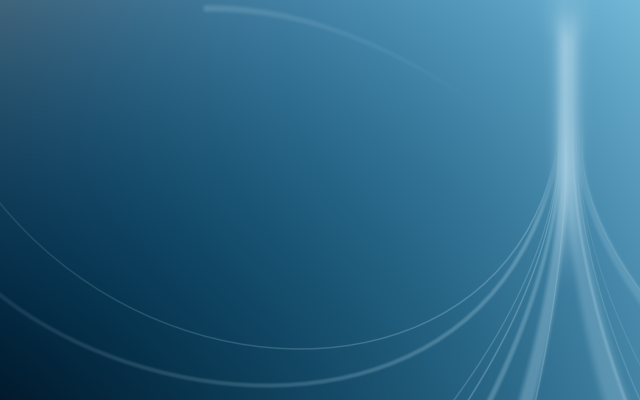
Give the GLSL for this background, as a Shadertoy shader.

```glsl
// Pale light strands fall in a bright column and fan out over a blue field.
// The field is a quadratic blend of nine colours; strands are power curves,
// and the long sweeping arcs are cubic Beziers measured by short segments.

const float ASPECT = 1.6;            // layout width for a height of 1
const vec3 LIGHT = vec3(0.70, 0.84, 0.91);
const float FAN_TOP = 0.62;          // height where the strands start to part
const float FAN_POWER = 1.75;
const float COLUMN_X = 1.418;
const float COLUMN_WIDTH = 0.029;
const float COLUMN_ALPHA = 0.72;
const float FIBRE_SCALE = 90.0;
const float EDGE_SOFTNESS = 0.5;     // share of a stroke's half width
const int ARC_STEPS = 40;
const int STRAND_COUNT = 11;

// Each strand: start x, sideways reach, half width, opacity
const vec4 STRANDS[STRAND_COUNT] = vec4[](
    vec4(1.395, -0.260, 0.0012, 0.24),
    vec4(1.397, -0.226, 0.0014, 0.32),
    vec4(1.400, -0.175, 0.0068, 0.28),
    vec4(1.413, -0.096, 0.0180, 0.33),
    vec4(1.416, -0.077, 0.0014, 0.25),
    vec4(1.429,  0.110, 0.0290, 0.25),
    vec4(1.433,  0.130, 0.0042, 0.27),
    vec4(1.442,  0.158, 0.0012, 0.20),
    vec4(1.447,  0.200, 0.0010, 0.15),
    vec4(1.452,  0.383, 0.0140, 0.19),
    vec4(1.456,  0.400, 0.0013, 0.18));

float hash(float n) {
    n = fract(n * 0.1031);
    n *= n + 33.33;
    return fract(n * (n + n));
}

float noise(float x) {
    float f = fract(x);
    return mix(hash(floor(x)), hash(floor(x) + 1.0), f * f * (3.0 - 2.0 * f));
}

// Smooth line coverage that keeps hairlines faint at low resolution
float stroke(float d, float halfWidth, float pixel) {
    float soft = pixel + EDGE_SOFTNESS * halfWidth;
    float inner = max(halfWidth - soft, 0.0);
    float coverage = 1.0 - smoothstep(inner, halfWidth + soft, d);
    return coverage * min(1.0, 2.0 * halfWidth / pixel);
}

// Quadratic passing through a, b, c at t = 0, 0.5, 1
vec3 blend3(vec3 a, vec3 b, vec3 c, float t) {
    return a * 2.0 * (t - 0.5) * (t - 1.0) + b * 4.0 * t * (1.0 - t) + c * 2.0 * t * (t - 0.5);
}

vec3 field(vec2 uv) {
    vec3 low = blend3(vec3(0.01, 0.10, 0.17), vec3(0.075, 0.28, 0.39), vec3(0.26, 0.51, 0.64), uv.x);
    vec3 mid = blend3(vec3(0.06, 0.23, 0.34), vec3(0.13, 0.37, 0.50), vec3(0.33, 0.59, 0.72), uv.x);
    vec3 top = blend3(vec3(0.25, 0.39, 0.48), vec3(0.27, 0.52, 0.66), vec3(0.45, 0.72, 0.84), uv.x);
    return blend3(low, mid, top, uv.y);
}

vec2 bezier(vec2 a, vec2 b, vec2 c, vec2 d, float t) {
    float s = 1.0 - t;
    return s * s * s * a + 3.0 * s * s * t * b + 3.0 * s * t * t * c + t * t * t * d;
}

// Returns distance to the arc and the position along it
vec2 arc(vec2 p, vec2 a, vec2 b, vec2 c, vec2 d) {
    vec2 nearest = vec2(1e3, 0.0);
    vec2 from = a;
    for (int i = 1; i <= ARC_STEPS; i++) {
        vec2 to = bezier(a, b, c, d, float(i) / float(ARC_STEPS));
        vec2 span = to - from;
        float h = clamp(dot(p - from, span) / dot(span, span), 0.0, 1.0);
        float dist = length(p - from - span * h);
        if (dist < nearest.x) nearest = vec2(dist, (float(i) - 1.0 + h) / float(ARC_STEPS));
        from = to;
    }
    return nearest;
}

void mainImage(out vec4 fragColor, in vec2 fragCoord) {
    vec2 uv = fragCoord / iResolution.xy;
    vec2 p = uv * vec2(ASPECT, 1.0);
    float pixel = 0.7 / iResolution.y;
    vec3 color = field(uv);

    // Upper sweep: blunt at the left, thinning and fading to the right
    vec2 sweep = arc(p, vec2(0.517, 0.979), vec2(0.742, 0.981), vec2(0.975, 0.896), vec2(1.219, 0.719));
    float sweepAlpha = 0.21 * (1.0 - sweep.y);
    color = mix(color, LIGHT, sweepAlpha * stroke(sweep.x, mix(0.008, 0.003, sweep.y), pixel * 2.0));

    // Two long arcs rising into the column, where they dissolve
    vec2 hair = arc(p, vec2(-0.02, 0.517), vec2(0.417, -0.052), vec2(1.333, 0.0), vec2(1.400, 0.688));
    vec2 ribbon = arc(p, vec2(-0.02, 0.279), vec2(0.396, -0.073), vec2(1.302, -0.125), vec2(1.406, 0.688));
    float dissolve = 1.0 - smoothstep(0.42, 0.66, p.y) * step(ASPECT * 0.5, p.x);
    color = mix(color, LIGHT, dissolve * mix(0.13, 0.36, hair.y) * stroke(hair.x, 0.0012, pixel));
    color = mix(color, LIGHT, dissolve * mix(0.10, 0.34, ribbon.y) * stroke(ribbon.x, 0.0050, pixel));

    // Fan of strands, upright above FAN_TOP
    float drop = max(FAN_TOP - p.y, 0.0) / FAN_TOP;
    float fade = 1.0 - smoothstep(0.45, 0.78, p.y);
    for (int i = 0; i < STRAND_COUNT; i++) {
        vec4 s = STRANDS[i];
        float x = s.x + s.y * pow(drop, FAN_POWER);
        float slope = s.y * FAN_POWER * pow(drop, FAN_POWER - 1.0) / FAN_TOP;
        float dist = abs(p.x - x) / sqrt(1.0 + slope * slope);
        color = mix(color, LIGHT, s.w * fade * stroke(dist, s.z * mix(0.5, 1.0, drop), pixel));
    }

    // Glowing column with fine fibres and a flared, dim top
    float flare = smoothstep(0.88, 1.0, p.y);
    float offset = (p.x - COLUMN_X) / (COLUMN_WIDTH * (1.0 + 0.6 * flare));
    float fibre = 0.90 + 0.2 * noise(p.x * FIBRE_SCALE);
    float envelope = smoothstep(0.26, 0.62, p.y) * (1.0 - 0.7 * flare);
    color = mix(color, LIGHT, COLUMN_ALPHA * envelope * fibre * exp(-offset * offset));

    fragColor = vec4(clamp(color, 0.0, 1.0), 1.0);
}
```
